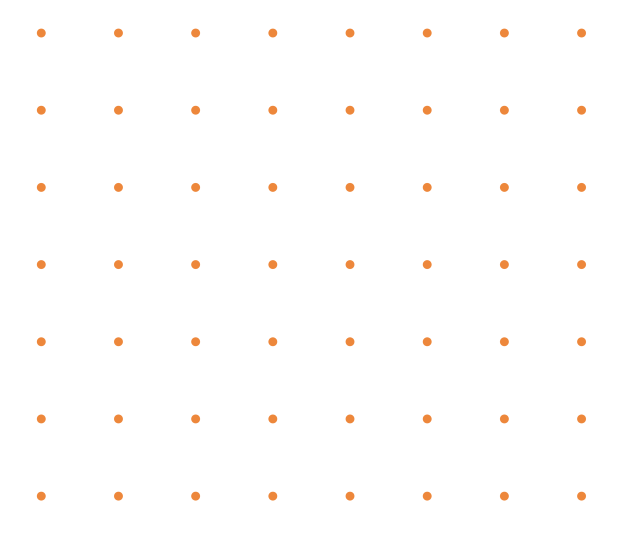
This pattern is drawn by a WebGL 2 fragment shader. Its source:

```glsl
#version 300 es
precision highp float;

// Lengths are fractions of the canvas width
#define DOT_SPACING 0.1206
#define FIRST_DOT vec2(0.0645, 0.0516)
#define DOT_RADIUS 0.0069
#define EDGE_PIXELS 1.3
#define PAPER_COLOR vec3(1.0, 1.0, 1.0)
#define DOT_COLOR vec3(0.93, 0.53, 0.23)

uniform vec2 u_resolution;
out vec4 fragColor;

// Signed distance to the nearest dot of a square lattice
float dotLattice(vec2 p) {
    vec2 cell = fract(p / DOT_SPACING + 0.5) - 0.5;
    return length(cell * DOT_SPACING) - DOT_RADIUS;
}

void main() {
    // Measure from the upper left corner
    vec2 fromTopLeft = vec2(gl_FragCoord.x, u_resolution.y - gl_FragCoord.y) / u_resolution.x;
    float dist = dotLattice(fromTopLeft - FIRST_DOT);

    // Smooth the rim over about one pixel
    float halfEdge = 0.5 * EDGE_PIXELS / u_resolution.x;
    float coverage = 1.0 - smoothstep(-halfEdge, halfEdge, dist);

    fragColor = vec4(mix(PAPER_COLOR, DOT_COLOR, coverage), 1.0);
}
```
